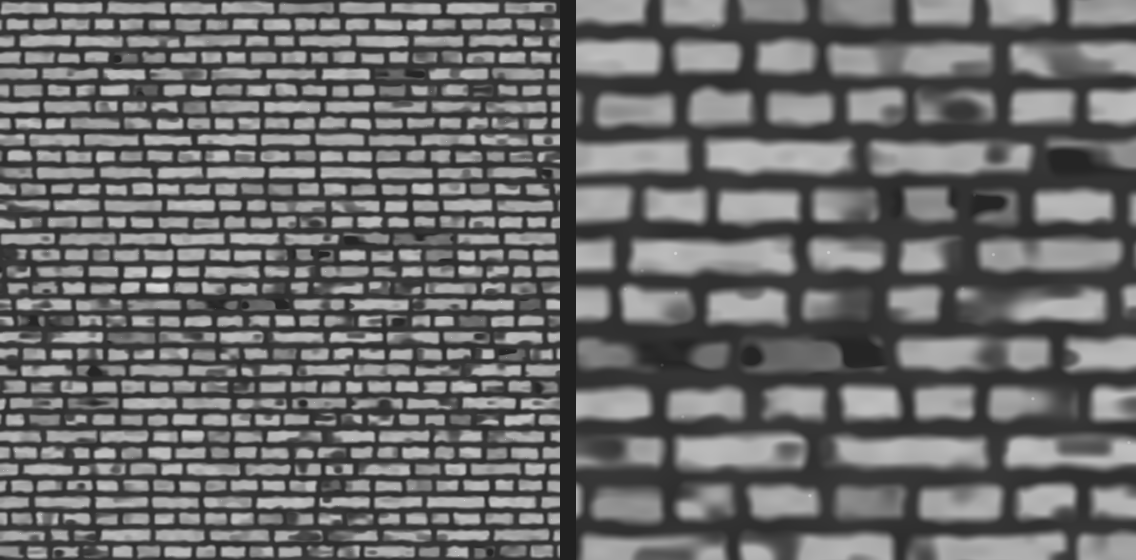
Left, the full canvas; right, a detail of the centre.
A three.js fragment shader for this texture:

```glsl
// Grey weathered brick wall: 34 soft-edged courses alternating long and short bricks.
varying vec2 vUv;

const float ROWS = 34.0;
const float PAIRS = 10.0;          // long bricks per course, each may split in two
const float JOINT_X = 0.0045;      // half widths of the mortar joints
const float JOINT_Y = 0.0052;
const float CORNER = 0.0045;
const vec3 MORTAR = vec3(0.195);
const vec3 BRICK = vec3(0.735);

float hash(vec2 p) {
  vec3 q = fract(p.xyx * 0.1031);
  q += dot(q, q.yzx + 33.33);
  return fract((q.x + q.y) * q.z);
}

float noise(vec2 p) {
  vec2 i = floor(p);
  vec2 f = fract(p);
  f = f * f * (3.0 - 2.0 * f);
  float low = mix(hash(i), hash(i + vec2(1.0, 0.0)), f.x);
  float high = mix(hash(i + vec2(0.0, 1.0)), hash(i + 1.0), f.x);
  return mix(low, high, f.y);
}

float roundedBox(vec2 p, vec2 halfSize, float radius) {
  vec2 q = abs(p) - halfSize + radius;
  return length(max(q, 0.0)) + min(max(q.x, q.y), 0.0) - radius;
}

// Jittered position of joint k, wrapping across the canvas
float jointAt(float k, float row) {
  return k + 0.17 * (hash(vec2(mod(k, PAIRS) + 3.0, row + 7.0)) - 0.5);
}

// Left and right ends of the brick at x, in pair units
vec2 brickSpan(float x, float row, float splitChance) {
  float k = floor(x);
  if (x < jointAt(k, row)) k -= 1.0;
  else if (x >= jointAt(k + 1.0, row)) k += 1.0;
  vec2 span = vec2(jointAt(k, row), jointAt(k + 1.0, row));
  vec2 id = vec2(mod(k, PAIRS) + 41.0, row + 13.0);
  if (hash(id) < splitChance) {
    float middle = mix(span.x, span.y, 0.5 + 0.14 * (hash(id + 57.0) - 0.5));
    if (x < middle) span.y = middle;
    else span.x = middle;
  }
  return span;
}

// Chance that a long brick is cut in half in this course
float splitChanceOf(float row) {
  if (row == 17.0) return 0.8;
  return mod(row, 2.0) < 0.5 ? 0.96 : 0.12;
}

// Brightness of a brick face: own tone, soft mottling and dark stains
float faceTone(vec2 p, vec2 id) {
  float band = exp(-pow((p.y - 0.4) / 0.13, 2.0));
  float patchy = smoothstep(0.35, 0.85, noise(p * 7.0 + 4.0) + 0.22 * band);
  float tone = 1.0 - 0.12 * hash(id + 11.0);
  tone -= 0.28 * smoothstep(0.8, 1.0, hash(id + 29.0)) * (0.4 + patchy);
  tone -= 0.1 * (noise(p * vec2(75.0, 130.0) + id) - 0.4);
  float stain = smoothstep(0.5, 0.9, noise(p * vec2(48.0, 75.0) + id * 3.0));
  tone -= stain * mix(0.1, 0.6, patchy);
  return clamp(tone, 0.2, 1.05);
}

void main() {
  // Slight waviness of the courses
  vec2 p = vUv;
  p.y += 0.0022 * (noise(vUv * vec2(24.0, 40.0)) - 0.5);

  // Brick under this point
  float row = mod(floor(p.y * ROWS), ROWS);
  float phase = hash(vec2(row * 3.0 + 5.0, 19.0));
  float x = p.x * PAIRS + phase;
  vec2 span = brickSpan(x, row, splitChanceOf(row));
  vec2 id = vec2(floor(mod(span.x + span.y, 2.0 * PAIRS) * 8.0), row);

  // Rounded outline with uneven size and worn edges
  vec2 local = vec2((x - 0.5 * (span.x + span.y)) / PAIRS,
                    (fract(p.y * ROWS) - 0.5) / ROWS);
  local.y += 0.0012 * (hash(id + 73.0) - 0.5);
  vec2 halfSize = vec2(0.5 * (span.y - span.x) / PAIRS - JOINT_X,
                       0.5 / ROWS - JOINT_Y);
  halfSize -= vec2(0.0012, 0.001) * (hash(id + 91.0) - 0.4);
  float d = roundedBox(local, halfSize, CORNER);
  d += 0.0034 * (noise(vUv * 85.0 + id) - 0.5);
  float cover = smoothstep(0.0038, -0.0042, d);

  // Small cluster of bleached bricks
  vec2 fromBleach = (vUv - vec2(0.29, 0.495)) / vec2(0.045, 0.026);
  float bleach = exp(-dot(fromBleach, fromBleach)) * step(0.35, hash(id + 37.0));

  // Faint pale specks
  vec2 grid = vUv * 90.0;
  vec2 cell = floor(grid);
  vec2 dot0 = 0.25 + 0.5 * vec2(hash(cell + 5.0), hash(cell + 17.0));
  float speck = smoothstep(0.13, 0.03, length(fract(grid) - dot0));
  speck *= step(0.975, hash(cell + 61.0));

  vec3 face = BRICK * faceTone(vUv, id);
  face = mix(face, vec3(0.86), bleach) + 0.12 * speck;
  vec3 mortar = MORTAR + 0.05 * (noise(vUv * 38.0) - 0.4);
  gl_FragColor = vec4(mix(mortar, face, cover), 1.0);
}
```
